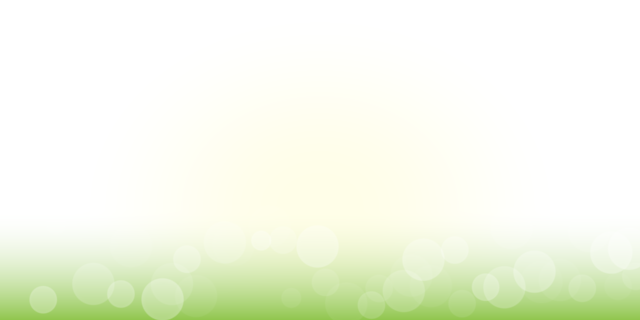
Write a WebGL 1 fragment shader that draws this background.

```glsl
precision highp float;
// Soft white sky with a cream glow above a green haze of pale bokeh discs.

uniform vec2 u_resolution;

const vec3 WHITE = vec3(1.0);
const vec3 CREAM = vec3(1.0, 0.996, 0.91);
const vec3 GREEN = vec3(0.565, 0.775, 0.305);
const float HAZE_TOP = 0.345;
const float GOLDEN = 0.618034;

float hash(float n) {
  return fract(sin(n * 12.9898) * 43758.55);
}

// Broad elliptical glow, strongest at its centre
float glow(vec2 p, vec2 center, vec2 radius) {
  return 1.0 - smoothstep(0.1, 1.0, length((p - center) / radius));
}

// Haze that thins smoothly with height
float haze(float y, float top) {
  return pow(clamp(1.0 - y / top, 0.0, 1.0), 1.9);
}

// Translucent disc with a slightly brighter rim
float disc(vec2 p, vec2 center, float radius, float pixel) {
  float d = length(p - center) - radius;
  float fill = 1.0 - smoothstep(-pixel, pixel, d);
  float rim = smoothstep(-0.25 * radius, 0.0, d);
  return fill * (0.88 + 0.12 * rim);
}

// Three typical sizes chosen by a random value
float discSize(float pick) {
  return mix(0.031, mix(0.043, 0.066, step(0.5, pick)), step(0.12, pick));
}

// Evenly spread disc layer; heights lie between low and high
vec3 addDiscs(vec3 color, vec2 p, float aspect, float seed,
              vec2 heights, vec2 opacity, float pixel) {
  for (int i = 0; i < 19; i++) {
    float n = float(i) + seed;
    float across = pow(fract(n * GOLDEN), 0.8);
    float height = mix(heights.x, heights.y, hash(n + 3.7));
    float radius = discSize(hash(n + 8.3));
    float alpha = mix(opacity.x, opacity.y, hash(n + 17.1));
    float cover = disc(p, vec2(across * aspect, height), radius, pixel);
    color = mix(color, WHITE, cover * alpha);
  }
  return color;
}

void main() {
  vec2 p = gl_FragCoord.xy / u_resolution.y;
  float aspect = u_resolution.x / u_resolution.y;
  float pixel = 1.0 / u_resolution.y;

  // Sky and haze
  float warmth = glow(p, vec2(0.5 * aspect, 0.35), vec2(0.39 * aspect, 0.63));
  vec3 color = mix(WHITE, CREAM, warmth);
  color = mix(color, GREEN, haze(p.y, HAZE_TOP));

  // Faint discs first, then the clearer ones
  color = addDiscs(color, p, aspect, 41.0, vec2(0.03, 0.3), vec2(0.04, 0.12), pixel);
  color = addDiscs(color, p, aspect, 5.0, vec2(0.04, 0.28), vec2(0.13, 0.36), pixel);

  gl_FragColor = vec4(color, 1.0);
}
```
